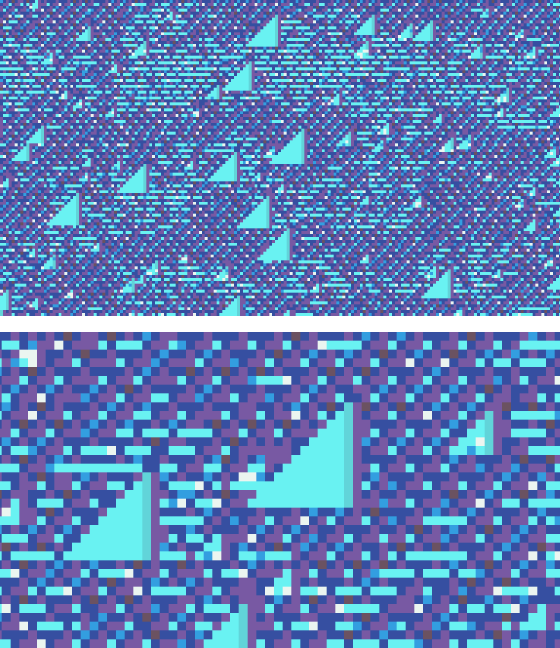
Top: the whole. Bottom: its middle third, enlarged.
A Shadertoy shader for this pattern:

```glsl
const float ROWS = 108.0;            // cells over the canvas height
const float STRIPE_PERIOD = 4.0;     // cells between diagonal stripes
const float TILE = 12.0;             // one possible triangle per tile
const float TRIANGLE_MIN = 3.0;
const float TRIANGLE_GROWTH = 9.5;
const float TRIANGLE_CHANCE = 0.55;
const float DASH_BASE = 0.02;
const float DASH_GAIN = 0.5;
const float DASH_BAND = 0.38;
const int SAMPLES = 3;               // antialiasing samples per axis

const vec3 PURPLE = vec3(0.47, 0.35, 0.64);
const vec3 NAVY   = vec3(0.21, 0.31, 0.63);
const vec3 CYAN   = vec3(0.41, 0.95, 0.95);
const vec3 TEAL   = vec3(0.38, 0.83, 0.85);
const vec3 BLUE   = vec3(0.20, 0.62, 0.88);
const vec3 BROWN  = vec3(0.42, 0.32, 0.38);
const vec3 WHITE  = vec3(0.92, 0.96, 0.94);

float hash(vec2 p) {
    vec3 q = fract(p.xyx * vec3(0.1031, 0.1030, 0.0973));
    q += dot(q, q.yzx + 33.33);
    return fract((q.x + q.y) * q.z);
}

float noise(vec2 p) {
    vec2 i = floor(p), f = fract(p);
    f = f * f * (3.0 - 2.0 * f);
    return mix(mix(hash(i), hash(i + vec2(1, 0)), f.x),
               mix(hash(i + vec2(0, 1)), hash(i + vec2(1, 1)), f.x), f.y);
}

// Diagonal stripes of dots, stretched into dashes in some regions
vec3 stripes(vec2 cell) {
    float shift = floor(5.0 * noise(cell / vec2(23.0, 17.0) + 40.0));
    float along = cell.x - cell.y + shift;
    float phase = mod(along, STRIPE_PERIOD);
    bool evenRow = mod(cell.y, 2.0) < 0.5;
    float grain = hash(cell + 71.0);

    if (evenRow) {
        float wave = 0.05 * (noise(vec2(cell.x / 35.0, 3.0)) - 0.5);
        float band = 1.0 - smoothstep(0.04, 0.17, abs(cell.y / ROWS - 0.75 + wave));
        float patches = smoothstep(0.4, 0.85, noise(cell / vec2(26.0, 11.0) + 9.0));
        float amount = DASH_BASE + DASH_GAIN * patches + DASH_BAND * band;
        float pick = hash(vec2(floor(along / STRIPE_PERIOD), cell.y) + 150.0);
        bool dash = pick < amount;
        if (phase < 0.5) {
            if (grain < (dash ? 0.3 : 0.14)) return WHITE;
            return grain > 0.88 ? BLUE : CYAN;
        }
        if (dash && (phase > 1.5 || pick < 0.25 * amount)) return CYAN;
    } else if (phase < 0.5) {
        if (grain < 0.33) return BROWN;
        return grain < 0.72 ? BLUE : NAVY;
    }
    if (phase < 1.5) return NAVY;
    return phase > 2.5 && !evenRow ? NAVY : PURPLE;
}

// Right triangles: flat base, upright right side, slope on the left
vec3 cellColor(vec2 cell) {
    vec3 color = stripes(cell);
    vec2 home = floor(cell / TILE);
    bool filled = false;
    for (int j = -1; j <= 0; j++)
    for (int i = -1; i <= 1; i++) {
        vec2 tile = home + vec2(i, j);
        float cluster = 0.6 + 0.8 * noise(tile * 0.4 + 17.0);
        if (hash(tile + 5.0) > TRIANGLE_CHANCE * cluster) continue;

        vec2 corner = tile * TILE
                    + floor(TILE * vec2(hash(tile + 23.0), hash(tile + 57.0)));
        float size = floor(TRIANGLE_MIN + TRIANGLE_GROWTH * pow(hash(tile + 91.0), 3.0));
        float left = corner.x - cell.x;
        float up = cell.y - corner.y;
        if (up < 0.0 || left < -1.0 || left + up > size) continue;

        bool inside = left >= 0.0 && left + up < size;
        if (inside) {
            filled = true;
            color = left < 0.5 && size > 4.0 ? TEAL : CYAN;
            // Bright and dark specks at the foot of small triangles
            float speck = hash(cell + 211.0);
            if (size < 6.0 && up < 2.0 && speck < 0.2) color = WHITE;
            else if (size < 6.0 && speck > 0.93) color = BLUE;
        } else if (!filled) {
            color = left < 0.0 && up < size ? PURPLE : mix(PURPLE, NAVY, step(0.5, hash(cell)));
        }
    }
    return color;
}

void mainImage(out vec4 fragColor, in vec2 fragCoord) {
    // Average the cells covered by the pixel to smooth their edges
    vec3 sum = vec3(0.0);
    for (int j = 0; j < SAMPLES; j++)
    for (int i = 0; i < SAMPLES; i++) {
        vec2 offset = (vec2(i, j) + 0.5) / float(SAMPLES) - 0.5;
        sum += cellColor(floor((fragCoord + offset) * ROWS / iResolution.y));
    }
    fragColor = vec4(sum / float(SAMPLES * SAMPLES), 1.0);
}
```
